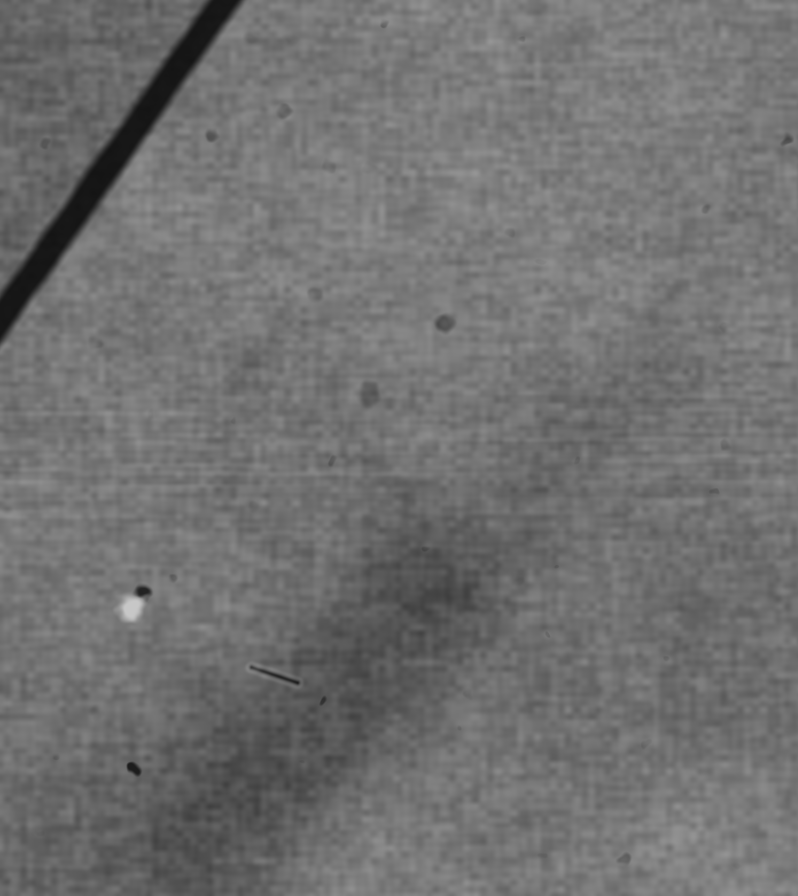
Write a WebGL 2 fragment shader that draws this texture.

```glsl
#version 300 es
precision highp float;
// Worn grey surface: soft uneven light, a finely woven grain with horizontal
// scratches, broad smoky shadows, scattered specks and one dark diagonal groove.
// Built from layered value noise and distances to segments; height is 1 unit.

#define BASE_GREY 0.462
#define GRAIN 0.085
#define WEAVE 0.055
#define MOTTLE 0.085
#define SCRATCH 0.050
#define SHADOW 0.135
#define GROOVE_GREY 0.085
#define GROOVE_HALF_WIDTH 0.0155
#define GROOVE_SOFTNESS 0.0065
#define SPECK_COUNT 44

uniform vec2 u_resolution;
out vec4 fragColor;

// Integer hash, 0 to 1
float hash(ivec2 cell) {
    uint h = uint(cell.x) * 1597334677u ^ uint(cell.y) * 3812015801u;
    h = (h ^ (h >> 16)) * 2246822519u;
    h = (h ^ (h >> 13)) * 3266489917u;
    return float((h ^ (h >> 16)) >> 8) / 16777216.0;
}

// Smooth value noise, -0.5 to 0.5
float noise(vec2 p) {
    ivec2 i = ivec2(floor(p));
    vec2 f = fract(p);
    f = f * f * (3.0 - 2.0 * f);
    float low = mix(hash(i), hash(i + ivec2(1, 0)), f.x);
    float high = mix(hash(i + ivec2(0, 1)), hash(i + ivec2(1, 1)), f.x);
    return mix(low, high, f.y) - 0.5;
}

float fbm(vec2 p) {
    float sum = 0.0, weight = 0.5;
    for (int i = 0; i < 4; i++) {
        sum += weight * noise(p);
        p = mat2(1.6, 1.2, -1.2, 1.6) * p + 17.3;
        weight *= 0.58;
    }
    return sum;
}

float segmentDistance(vec2 p, vec2 a, vec2 b) {
    vec2 ab = b - a;
    return length(p - a - ab * clamp(dot(p - a, ab) / dot(ab, ab), 0.0, 1.0));
}

// Bell-shaped falloff, 1 at zero distance
float bell(float d, float width) {
    return exp(-d * d / (width * width));
}

// Soft-edged disc
float blob(vec2 p, vec2 centre, float radius) {
    return 1.0 - smoothstep(0.45 * radius, 1.35 * radius, length(p - centre));
}

// Broad light and shadow
float lighting(vec2 p) {
    vec2 q = p + 0.07 * vec2(fbm(p * 7.0), fbm(p * 7.0 + 31.0));
    float g = BASE_GREY;
    g += 0.035 * bell(length(q - vec2(0.55, 0.90)), 0.32);
    g += 0.050 * bell(length(q - vec2(0.82, 0.02)), 0.13);
    g += 0.030 * bell(length(q - vec2(0.42, 0.03)), 0.12);
    g -= 0.045 * bell(length(q - vec2(0.80, 0.27)), 0.14);
    g -= 0.040 * bell(length(q - vec2(0.04, 0.08)), 0.16);
    g -= SHADOW * bell(segmentDistance(q, vec2(0.21, 0.04), vec2(0.46, 0.34)), 0.105);
    g -= 0.3 * SHADOW * bell(segmentDistance(q, vec2(0.50, 0.36), vec2(0.72, 0.59)), 0.055);
    g -= 0.4 * SHADOW * bell(segmentDistance(q, vec2(0.27, 0.57), vec2(0.32, 0.64)), 0.025);
    return g;
}

// Woven grain, mottling and horizontal scratches
float surface(vec2 p) {
    float g = MOTTLE * fbm(p * vec2(13.0, 16.0));
    g += GRAIN * noise(p * vec2(115.0, 130.0) + 5.0);
    g += WEAVE * noise(p * vec2(32.0, 150.0) + 11.0);
    g += 0.8 * WEAVE * noise(p * vec2(150.0, 34.0) + 23.0);
    float band = 0.25 + bell(p.y - 0.49, 0.085);
    return g + SCRATCH * band * noise(vec2(p.x * 5.0, p.y * 210.0) + 41.0);
}

// Scattered specks: mostly faint, a few dark
float specks(vec2 p, float aspect) {
    float g = 0.0;
    for (int i = 0; i < SPECK_COUNT; i++) {
        vec2 centre = vec2(hash(ivec2(i, 101)) * aspect, hash(ivec2(i, 102)));
        float radius = mix(0.003, 0.009, pow(hash(ivec2(i, 103)), 2.0));
        float depth = mix(0.03, 0.15, pow(hash(ivec2(i, 104)), 3.0));
        g -= depth * blob(p, centre, radius);
    }
    return g;
}

void main() {
    vec2 p = gl_FragCoord.xy / u_resolution.y;
    float aspect = u_resolution.x / u_resolution.y;
    vec2 rough = p + 0.007 * vec2(noise(p * 110.0), noise(p * 110.0 + 57.0));
    float grey = lighting(p) + surface(p) + specks(rough, aspect);

    // Distinct marks: dark pits, a chipped bright fleck, a short scratch
    grey -= 0.19 * blob(rough, vec2(0.495, 0.638), 0.010);
    grey -= 0.10 * blob(rough, vec2(0.411, 0.560), 0.012);
    grey = mix(grey, 0.08, 0.9 * blob(rough, vec2(0.149, 0.143), 0.007));
    grey = mix(grey, 0.10, 0.9 * blob(rough, vec2(0.160, 0.340), 0.008));
    grey = mix(grey, 0.78, blob(rough, vec2(0.145, 0.322), 0.015));
    float nick = segmentDistance(p, vec2(0.281, 0.255), vec2(0.332, 0.238));
    grey -= 0.22 * bell(nick, 0.0022);
    grey += 0.07 * bell(nick - 0.005, 0.0025);

    // Diagonal groove with darker ground beyond it
    vec2 along = normalize(vec2(0.25, 0.355));
    float side = dot(p - vec2(0.0, 0.643), vec2(-along.y, along.x));
    side += 0.002 * noise(p * 30.0);
    grey -= 0.065 * smoothstep(-0.02, 0.03, side);
    float groove = 1.0 - smoothstep(-GROOVE_SOFTNESS, GROOVE_SOFTNESS, abs(side) - GROOVE_HALF_WIDTH);
    grey = mix(grey, GROOVE_GREY + 0.15 * surface(p), groove);

    fragColor = vec4(vec3(clamp(grey, 0.0, 1.0)), 1.0);
}
```
